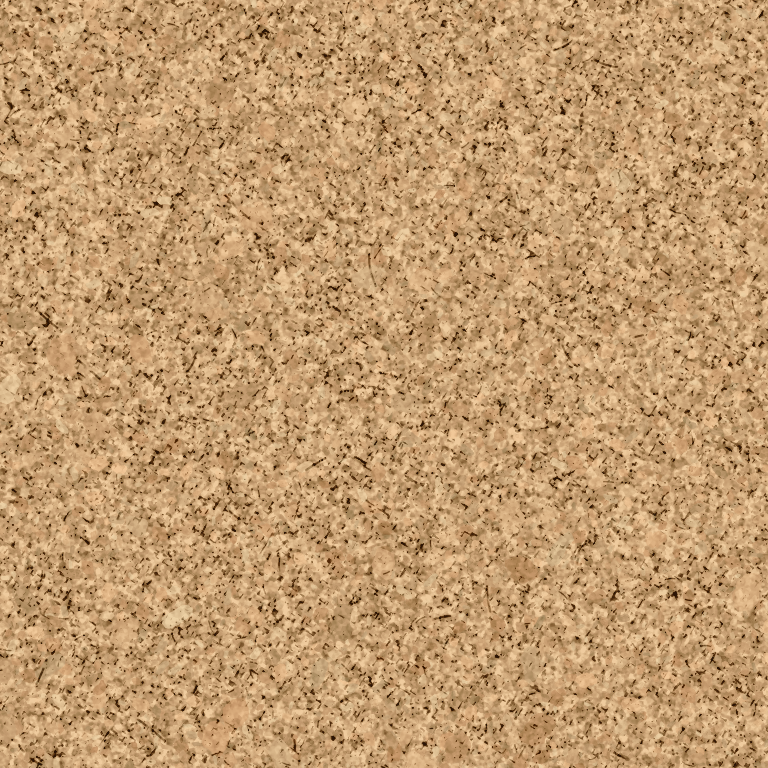
Write a WebGL 1 fragment shader that draws this texture.

```glsl
precision highp float;
// Pressed cork board: soft Voronoi granules in two sizes, with angular chips
// in three sizes scattered on top, then fine dark pits and thin bark slivers.
// Everything adds to one tone value, which a tan-to-brown ramp colours.

uniform vec2 u_resolution;

#define GRANULES 105.0     // coarse granules across the canvas
#define GRIT 205.0         // fine granules across the canvas
#define BASE_TONE 3.42     // mean position on the colour ramp, 0 to 5
#define GRAIN 2.3          // tone spread of the granules
#define CRUMB_SHARE 0.45   // share of cells holding a chip, by chip size
#define CHIP_SHARE 0.3
#define BIG_CHIP_SHARE 0.1
#define PIT_LEVEL 0.75     // higher gives fewer pits
#define PIT_DEPTH 3.0
#define SLIVER_SHARE 0.15
#define WARMTH 0.05        // reddish or yellowish drift of the chips

vec3 hash3(vec2 p) {
  vec3 q = fract(p.xyx * vec3(0.1031, 0.1030, 0.0973));
  q += dot(q, q.yxz + 33.33);
  return fract((q.xxy + q.yzz) * q.zyx);
}

mat2 turn(float a) {
  float c = cos(a), s = sin(a);
  return mat2(c, s, -s, c);
}

float noise(vec2 p) {
  vec2 i = floor(p), f = fract(p);
  f = f * f * (3.0 - 2.0 * f);
  float low = mix(hash3(i).x, hash3(i + vec2(1.0, 0.0)).x, f.x);
  float high = mix(hash3(i + vec2(0.0, 1.0)).x, hash3(i + 1.0).x, f.x);
  return mix(low, high, f.y);
}

// Voronoi cells with a random value each, blended narrowly at the borders
float granules(vec2 p) {
  vec2 cell = floor(p);
  float total = 0.0, weights = 0.0;
  for (int y = -1; y <= 1; y++) {
    for (int x = -1; x <= 1; x++) {
      vec2 id = cell + vec2(float(x), float(y));
      vec3 h = hash3(id + 17.0);
      float w = exp(-15.0 * length(id + h.xy - p));
      total += w * h.z;
      weights += w;
    }
  }
  return total / weights - 0.5;
}

// Angular chips: x = tone offset, y = warmth, z = coverage
vec3 chips(vec2 p, float share, float seed, float soft) {
  vec2 cell = floor(p);
  vec3 top = vec3(0.0);
  vec2 ragged = 0.1 * (vec2(noise(p * 5.0), noise(p * 5.0 + 40.0)) - 0.5);
  for (int y = -1; y <= 1; y++) {
    for (int x = -1; x <= 1; x++) {
      vec2 id = cell + vec2(float(x), float(y));
      vec3 place = hash3(id + seed);
      vec3 look = hash3(id + seed + 71.0);
      vec2 q = turn(6.283 * look.x) * (p + ragged - id - place.xy);
      vec2 size = vec2(0.26 + 0.26 * look.y, 0.18 + 0.2 * look.z);
      vec2 a = abs(q + vec2(0.3 * q.y, 0.0));
      float d = max(a.x - size.x, a.y - size.y);
      d = max(d, 0.72 * (a.x + a.y) - 0.58 * (size.x + size.y));
      float cover = (1.0 - smoothstep(-soft, soft, d)) * step(place.z, share);
      float fibre = 0.4 * (noise(vec2(q.x * 3.0, q.y * 16.0) + id) - 0.5);
      float tone = 2.2 * (fract(look.y * 7.0 + look.z * 5.0) - 0.42) + fibre;
      top = mix(top, vec3(tone, look.z - 0.5, 1.0), cover);
    }
  }
  return top;
}

// Thin bent strokes of bark, broken up by noise
float slivers(vec2 p, float share, float seed, float width, float soft) {
  vec2 cell = floor(p);
  float ink = 0.0;
  for (int y = -1; y <= 1; y++) {
    for (int x = -1; x <= 1; x++) {
      vec2 id = cell + vec2(float(x), float(y));
      vec3 place = hash3(id + seed);
      vec3 look = hash3(id + seed + 29.0);
      vec2 q = turn(6.283 * look.x) * (p - id - place.xy);
      q.y += (look.z - 0.5) * q.x * q.x;
      float d = length(vec2(max(abs(q.x) - 0.1 - 0.3 * look.y, 0.0), q.y));
      float line = 1.0 - smoothstep(width - soft, width + soft, d);
      ink = max(ink, line * step(place.z, share));
    }
  }
  return ink * smoothstep(0.15, 0.5, noise(p * 7.0 + seed));
}

vec3 corkRamp(float t) {
  vec3 c = mix(vec3(0.17, 0.08, 0.02), vec3(0.33, 0.18, 0.05), clamp(t + 1.0, 0.0, 1.0));
  c = mix(c, vec3(0.52, 0.37, 0.20), clamp(t, 0.0, 1.0));
  c = mix(c, vec3(0.65, 0.51, 0.33), clamp(t - 1.0, 0.0, 1.0));
  c = mix(c, vec3(0.76, 0.60, 0.43), clamp(t - 2.0, 0.0, 1.0));
  c = mix(c, vec3(0.84, 0.69, 0.51), clamp(t - 3.0, 0.0, 1.0));
  return mix(c, vec3(0.92, 0.78, 0.60), clamp(t - 4.0, 0.0, 1.2));
}

void main() {
  float pixel = 1.0 / min(u_resolution.x, u_resolution.y);
  vec2 uv = gl_FragCoord.xy * pixel;

  // Granules, grit and fine dust
  float grain = GRAIN * (granules(uv * GRANULES) + granules(turn(0.7) * uv * GRIT + 300.0));
  grain += 2.0 * (noise(turn(0.4) * uv * 270.0 + 500.0) - 0.5);

  // Chips cover most of the grain, large ones on top
  vec3 chip = chips(uv * 78.0, CRUMB_SHARE, 127.0, 78.0 * pixel * 0.7);
  vec3 small = chips(uv * 42.0, CHIP_SHARE, 211.0, 42.0 * pixel * 0.7);
  vec3 big = chips(uv * 20.0, BIG_CHIP_SHARE, 433.0, 20.0 * pixel * 0.7);
  chip = mix(mix(chip, small, small.z), big, big.z);
  float tone = BASE_TONE + chip.x + grain * (1.0 - 0.55 * chip.z);

  // Pits gather in loose clusters and thin out on chips
  float cluster = 0.1 * (noise(uv * 26.0 + 150.0) - 0.5) - 0.06 * chip.z;
  float pits = max(noise(turn(0.6) * uv * 255.0 + 700.0),
                   noise(turn(2.1) * uv * vec2(190.0, 250.0) + 900.0) - 0.03);
  tone -= PIT_DEPTH * smoothstep(PIT_LEVEL, PIT_LEVEL + 0.18, pits + cluster);

  // Short and long slivers
  float bark = slivers(uv * 48.0, SLIVER_SHARE, 619.0, 0.045, 48.0 * pixel * 0.7);
  bark = max(bark, slivers(uv * 17.0, 0.08, 823.0, 0.025, 17.0 * pixel * 0.7));
  tone -= 3.0 * bark;

  vec3 colour = corkRamp(tone) + WARMTH * chip.y * vec3(0.5, -0.7, -1.0);
  gl_FragColor = vec4(clamp(colour, 0.0, 1.0), 1.0);
}
```
